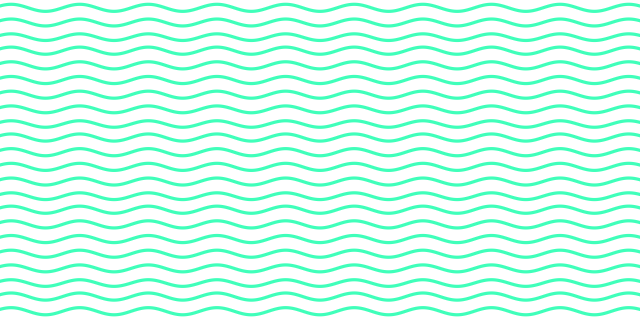
Write a Shadertoy shader that draws this pattern.

```glsl
const vec3 PAPER = vec3(1.0);
const vec3 MINT = vec3(0.25, 1.0, 0.73);
const float TAU = 6.2831853;

// All lengths are fractions of the canvas height.
const float WAVELENGTH = 0.21445;
const float CREST_X = 0.0347;
const float ROW_SPACING = 0.0452;
const float FIRST_ROW = 0.0243;
const float HALF_WIDTH = 0.005;

// Slow sawtooth that makes the row spacing slightly uneven.
float rowDrift(float row) {
    return fract((row - 2.6) * 3.0 / 17.0);
}

// Approximate distance to a cosine wave, corrected by its slope.
float waveDistance(vec2 p, float amplitude, float wavelength) {
    float k = TAU / wavelength;
    float slope = amplitude * k * sin(k * p.x);
    return abs(p.y - amplitude * cos(k * p.x)) / sqrt(1.0 + slope * slope);
}

float strokeCoverage(float dist, float halfWidth, float pixel) {
    return clamp((halfWidth - dist) / pixel + 0.5, 0.0, 1.0);
}

void mainImage(out vec4 fragColor, in vec2 fragCoord) {
    float pixel = 1.0 / iResolution.y;
    vec2 p = fragCoord * pixel;
    float x = p.x - CREST_X;
    float depth = 1.0 - p.y;

    // Nearest wave, counted down from the top edge.
    float lift = 0.0109 * cos(TAU * x / WAVELENGTH);
    float row = round((depth + lift - FIRST_ROW) / ROW_SPACING);

    // Each row shifts a little, and the late rows of a cycle flatten.
    float drift = rowDrift(row);
    float center = FIRST_ROW + row * ROW_SPACING + 0.0036 * (drift - 0.5);
    float amplitude = mix(0.0111, 0.0099, pow(drift, 4.0));

    float dist = waveDistance(vec2(x, center - depth), amplitude, WAVELENGTH);
    float ink = strokeCoverage(dist, HALF_WIDTH, pixel);
    fragColor = vec4(mix(PAPER, MINT, ink), 1.0);
}
```
